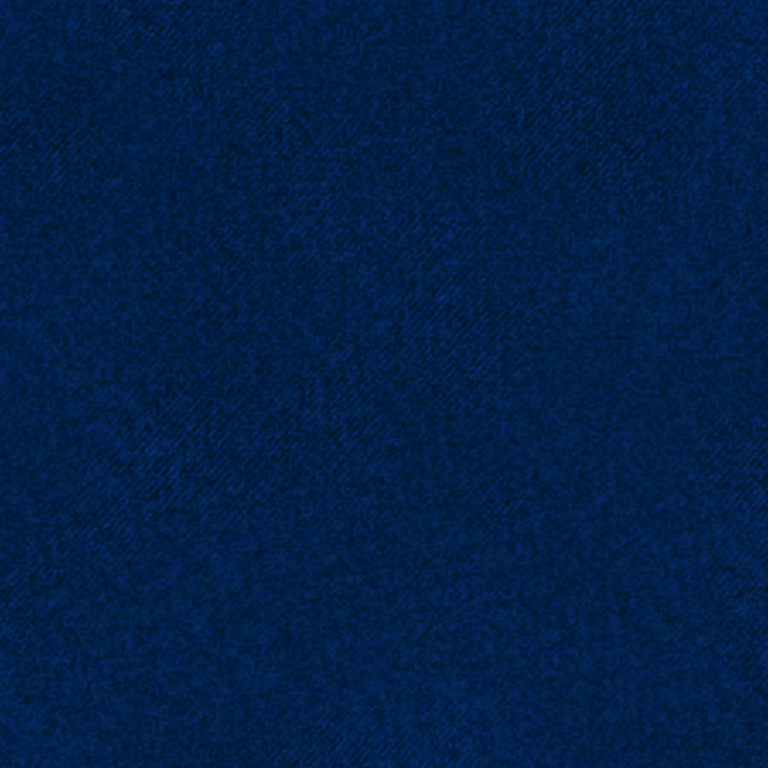
A Shadertoy shader for this texture:

```glsl
// Dark navy twill cloth: fine woven grain, patchy diagonal ribs and soft tonal clouds.

#define BASE_COLOR vec3(0.004, 0.124, 0.282)
#define TONE_COLOR vec3(0.008, 0.025, 0.068)
#define RIB_COUNT 122.0
#define RIB_SLOPE 0.88
#define RIB_STRENGTH 0.85
#define GRAIN_COUNT 225.0
#define GRAIN_STRENGTH 1.0
#define FIBRE_STRENGTH 0.42
#define THREAD_STRENGTH 0.24
#define CLOUD_STRENGTH 0.48

float hash(vec2 p) {
    return fract(sin(dot(p, vec2(127.1, 311.7))) * 43758.5453);
}

// Smooth value noise, from -1 to 1
float noise(vec2 p) {
    vec2 cell = floor(p);
    vec2 f = fract(p);
    f = f * f * (3.0 - 2.0 * f);
    float low = mix(hash(cell), hash(cell + vec2(1, 0)), f.x);
    float high = mix(hash(cell + vec2(0, 1)), hash(cell + vec2(1, 1)), f.x);
    return 2.0 * mix(low, high, f.y) - 1.0;
}

// Layered noise for broad shading
float clouds(vec2 p) {
    float sum = 0.0;
    float weight = 0.55;
    for (int i = 0; i < 4; i++) {
        sum += weight * noise(p);
        p = mat2(0.8, 0.6, -0.6, 0.8) * p * 2.0 + 17.3;
        weight *= 0.55;
    }
    return sum;
}

void mainImage(out vec4 fragColor, in vec2 fragCoord) {
    vec2 uv = fragCoord / iResolution.y;

    // Axes along and across the rising ribs
    vec2 ribDir = normalize(vec2(RIB_SLOPE, 1.0));
    float along = dot(uv, ribDir);
    float across = dot(uv, vec2(ribDir.y, -ribDir.x));
    vec2 slanted = vec2(along, across);

    // Ribs that show in patches and break into short dashes
    float patches = smoothstep(-0.2, 0.65, clouds(uv * 5.0 + 31.0));
    float wobble = 0.9 * noise(uv * 14.0 + 5.0);
    float dashes = 0.65 + 0.75 * noise(slanted * vec2(130.0, RIB_COUNT) + 40.0);
    float ribs = sin(6.28318 * across * RIB_COUNT + wobble) * dashes * patches;

    // Grain at two angles, slanted fibres and faint level and upright threads
    float grain = noise(uv * GRAIN_COUNT + 9.0) + 0.7 * noise(slanted * GRAIN_COUNT * 1.1 + 71.0);
    float fibres = noise(slanted * vec2(125.0, 210.0) + 23.0);
    float threads = noise(uv * vec2(85.0, 230.0) + 3.0) + 0.5 * noise(uv * vec2(230.0, 95.0) + 57.0);

    float tone = GRAIN_STRENGTH * grain * (0.88 + 0.3 * patches)
               + FIBRE_STRENGTH * fibres
               + THREAD_STRENGTH * threads
               + RIB_STRENGTH * ribs
               + CLOUD_STRENGTH * clouds(uv * 3.5 + 11.0);

    // Slight hue drift between green and blue
    float hue = noise(uv * 80.0 + 90.0);
    vec3 color = BASE_COLOR + TONE_COLOR * tone + vec3(0.0, -0.006, 0.008) * hue;
    fragColor = vec4(clamp(color, 0.0, 1.0), 1.0);
}
```
